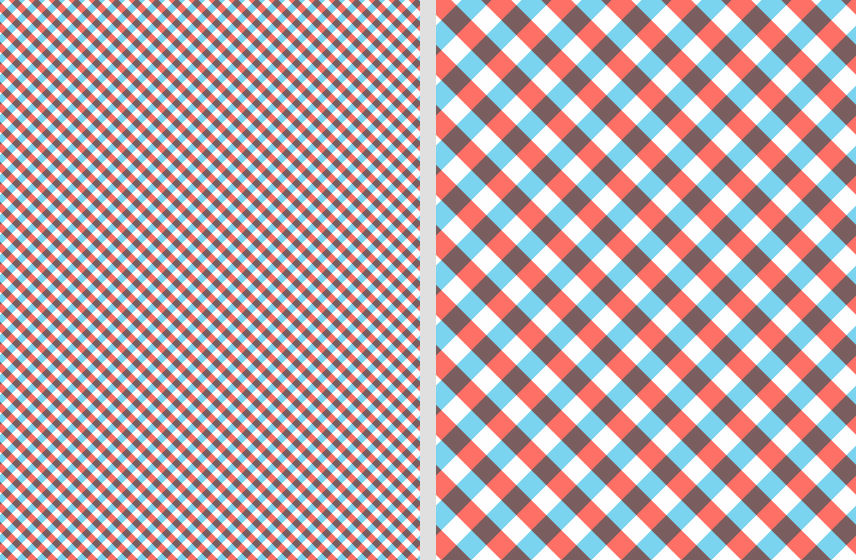
Left, the full canvas; right, a detail of the centre.
Reproduce this pattern procedurally as a Shadertoy shader.

```glsl
// Diagonal two-colour gingham: coral bands fall to the right, sky bands rise,
// each half a period wide. Both are translucent inks multiplied over white,
// so their crossings turn a muted brown.

#define REPEATS_ACROSS 21.0
#define BAND_WIDTH 0.5      // share of one period
#define CORAL_PHASE 0.67    // band centres, in periods
#define SKY_PHASE 0.01
#define PAPER vec3(0.995)
#define CORAL vec3(1.0, 0.44, 0.40)
#define SKY vec3(0.48, 0.83, 0.94)

// Coverage of a repeating band centred on whole values of phase.
float bandCoverage(float phase, float pixelSize) {
    float fromCentre = abs(fract(phase + 0.5) - 0.5);
    float edge = fromCentre - 0.5 * BAND_WIDTH;
    return 1.0 - smoothstep(-0.75 * pixelSize, 0.75 * pixelSize, edge);
}

// Transmission of an ink layer at the given coverage.
vec3 inkLayer(vec3 ink, float coverage) {
    return mix(vec3(1.0), ink, coverage);
}

void mainImage(out vec4 fragColor, in vec2 fragCoord) {
    // One unit is one repeat, equal across and down
    float pixelSize = REPEATS_ACROSS / iResolution.x;
    vec2 p = fragCoord * pixelSize;

    // Two crossing sets of diagonal bands
    float coral = bandCoverage(p.x + p.y - CORAL_PHASE, pixelSize);
    float sky = bandCoverage(p.x - p.y - SKY_PHASE, pixelSize);

    // Multiply the inks over the paper
    vec3 color = PAPER * inkLayer(CORAL, coral) * inkLayer(SKY, sky);
    fragColor = vec4(color, 1.0);
}
```
